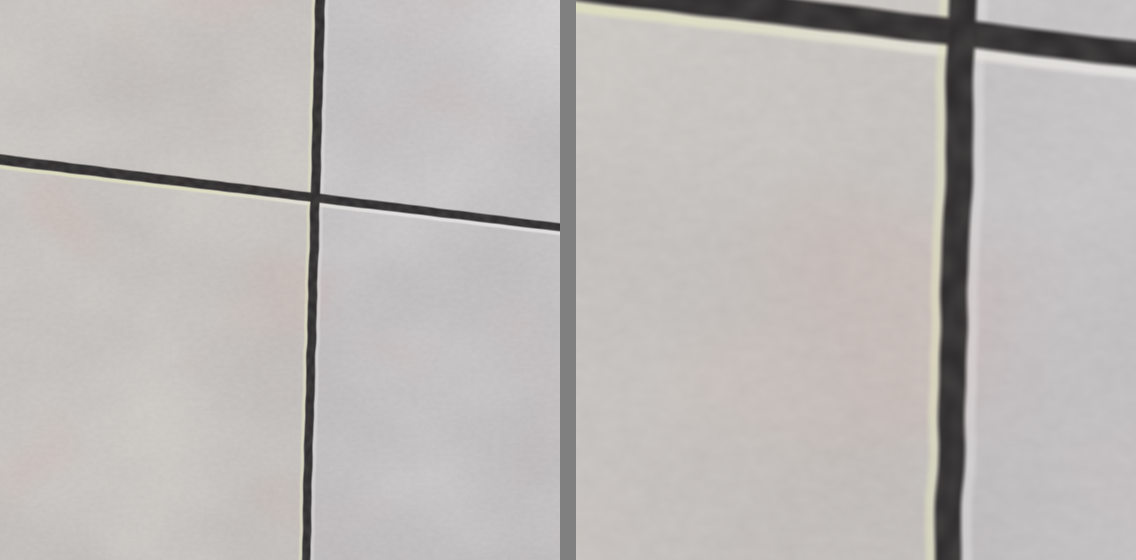
Left, the full canvas; right, a detail of the centre.
This texture is drawn by a Shadertoy shader. Its source:

```glsl
// Four pale stone tiles meeting at one slightly skewed crossing of dark joints.
// Joints are signed distances to tapered lines with bright bevels beside them;
// layered gradient noise clouds, stains and grains the tile faces.

const vec3 TILE_LIGHT = vec3(0.806, 0.796, 0.786);
const vec3 TILE_SHADE = vec3(0.742, 0.725, 0.722);
const vec3 STAIN_PINK = vec3(0.790, 0.725, 0.715);
const vec3 JOINT_DARK = vec3(0.175, 0.167, 0.168);
const vec3 JOINT_GREY = vec3(0.260, 0.252, 0.250);
const vec3 BEVEL_WARM = vec3(0.875, 0.875, 0.750);
const vec3 BEVEL_COOL = vec3(0.900, 0.890, 0.890);

// Random gradient direction for a lattice point
vec2 gradientAt(vec2 cell) {
    vec3 q = fract(cell.xyx * vec3(0.1031, 0.1030, 0.0973));
    q += dot(q, q.yzx + 33.33);
    float angle = 6.28318 * fract((q.x + q.y) * q.z);
    return vec2(cos(angle), sin(angle));
}

// Gradient noise, about -0.7 to 0.7
float gradientNoise(vec2 p) {
    vec2 i = floor(p), f = fract(p);
    vec2 u = f * f * f * (f * (f * 6.0 - 15.0) + 10.0);
    vec2 e = vec2(0.0, 1.0);
    float a = dot(gradientAt(i), f);
    float b = dot(gradientAt(i + e.yx), f - e.yx);
    float c = dot(gradientAt(i + e.xy), f - e.xy);
    float d = dot(gradientAt(i + e.yy), f - e.yy);
    return mix(mix(a, b, u.x), mix(c, d, u.x), u.y);
}

float fbm(vec2 p, int octaves) {
    float sum = 0.0, amplitude = 1.0;
    for (int k = 0; k < octaves; k++) {
        sum += amplitude * gradientNoise(p);
        p = mat2(1.6, 1.2, -1.2, 1.6) * p + 7.3;
        amplitude *= 0.5;
    }
    return sum;
}

// x: signed distance to the line, positive left of its direction; y: position along it
vec2 lineCoords(vec2 p, vec2 start, vec2 end) {
    vec2 dir = end - start, rel = p - start;
    return vec2(dir.x * rel.y - dir.y * rel.x, dot(rel, dir) / length(dir)) / length(dir);
}

// Coverage of a band around zero with softened edges
float band(float dist, float halfWidth, float soft) {
    return 1.0 - smoothstep(halfWidth - soft, halfWidth + soft, abs(dist));
}

// Clouded tile face: broad mottling, faint pink stains, fine streaky grain
vec3 tileFace(vec2 p, float side) {
    float cloud = fbm(p * vec2(3.2, 4.2) + 3.7, 4);
    float lightness = 0.54 + 0.52 * cloud + 0.12 * (p.y - 0.5);
    vec3 color = mix(TILE_SHADE, TILE_LIGHT, clamp(lightness, 0.0, 1.2));
    float stain = smoothstep(0.15, 0.65, fbm(p * vec2(4.0, 5.0) + 21.4, 2));
    color = mix(color, STAIN_PINK, 0.45 * stain);
    color += mix(vec3(0.004, 0.001, -0.005), vec3(-0.006, -0.003, 0.009), side);
    color += 0.07 * smoothstep(0.28, 0.0, distance(p, vec2(1.04, 1.03)));
    float grain = gradientNoise(p * vec2(75.0, 120.0))
                + 0.7 * gradientNoise(p * vec2(170.0, 210.0) + 5.0);
    return color + 0.013 * grain;
}

// Bright bevel centred at a given offset from the joint
vec3 addBevel(vec3 color, vec3 tint, float dist, float offset, float halfWidth, float strength) {
    return mix(color, tint, strength * band(dist - offset, halfWidth, 0.0025));
}

// Dark joint with a mottled core
vec3 addJoint(vec3 color, vec2 line, float halfWidth, float soft) {
    float mottle = 0.5 + 0.7 * gradientNoise(line * vec2(100.0, 65.0));
    vec3 core = mix(JOINT_DARK, JOINT_GREY, clamp(mottle, 0.0, 1.0));
    return mix(color, core, band(line.x, halfWidth, soft));
}

void mainImage(out vec4 fragColor, in vec2 fragCoord) {
    vec2 p = fragCoord / iResolution.xy;
    float soft = max(0.0022, 1.0 / iResolution.y);

    // Joint lines: x across, y along
    vec2 across = lineCoords(p, vec2(0.0, 0.715), vec2(1.0, 0.594));
    vec2 upright = lineCoords(p, vec2(0.546, 0.0), vec2(0.572, 1.0));
    across.x += 0.0007 * gradientNoise(vec2(across.y * 30.0, 2.5));
    upright.x += 0.0018 * gradientNoise(vec2(upright.y * 28.0, 8.5));

    // Widths taper with the viewing angle
    float acrossHalf = mix(0.0092, 0.0070, across.y);
    float uprightHalf = mix(0.0072, 0.0086, upright.y);

    float side = smoothstep(0.004, -0.004, upright.x);
    vec3 color = tileFace(p, side);

    // Bevels lie under both joints
    vec3 lowerTint = mix(BEVEL_WARM, BEVEL_COOL, smoothstep(0.3, 0.7, across.y));
    color = addBevel(color, lowerTint, across.x, -acrossHalf - 0.0035, 0.0034, 0.85);
    color = addBevel(color, BEVEL_WARM, upright.x, uprightHalf + 0.0030, 0.0028, 0.65);
    color = addBevel(color, BEVEL_COOL, upright.x, -uprightHalf - 0.0035, 0.0030, 0.40);

    color = addJoint(color, across, acrossHalf, soft);
    color = addJoint(color, upright, uprightHalf, soft);
    fragColor = vec4(clamp(color, 0.0, 1.0), 1.0);
}
```
